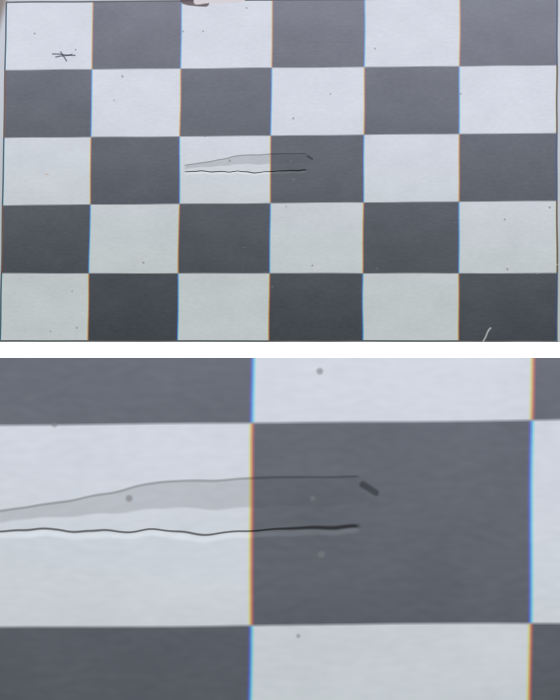
Top: the whole. Bottom: its middle third, enlarged.
This pattern is drawn by a Shadertoy shader. Its source:

```glsl
// A worn printed checkerboard, six columns by five rows, lit from above.
// Gently warped board coordinates give soft checks with colour fringes;
// gradient noise, strokes and specks add stains, a long tear and creases.

const float PI = 3.14159265;

vec2 hash2(vec2 p) {
    p = vec2(dot(p, vec2(127.1, 311.7)), dot(p, vec2(269.5, 183.3)));
    return fract(sin(p) * 43758.55);
}

float corner(vec2 cell, vec2 offset, vec2 f) {
    return dot(hash2(cell + offset) * 2.0 - 1.0, f - offset);
}

float gradientNoise(vec2 p) {
    vec2 i = floor(p), f = fract(p);
    vec2 u = f * f * f * (f * (f * 6.0 - 15.0) + 10.0);
    return mix(mix(corner(i, vec2(0, 0), f), corner(i, vec2(1, 0), f), u.x),
               mix(corner(i, vec2(0, 1), f), corner(i, vec2(1, 1), f), u.x), u.y);
}

float fbm(vec2 p) {
    float sum = 0.0, gain = 0.6;
    for (int i = 0; i < 4; i++) {
        sum += gain * gradientNoise(p);
        p = p * 2.1 + 7.3;
        gain *= 0.5;
    }
    return sum;
}

// Coverage of a line from a to b with half width w and softness s
float stroke(vec2 p, vec2 a, vec2 b, float w, float s) {
    vec2 d = b - a;
    float t = clamp(dot(p - a, d) / dot(d, d), 0.0, 1.0);
    return 1.0 - smoothstep(w - s, w + s, length(p - a - d * t));
}

// 1 between lo and hi, fading over s
float band(float x, float lo, float hi, float s) {
    return smoothstep(lo - s, lo + s, x) * (1.0 - smoothstep(hi - s, hi + s, x));
}

// Warped position counted in columns and rows
vec2 boardPosition(vec2 uv) {
    float x = uv.x - 0.0115 * uv.y * (1.0 - uv.x);
    float row = (uv.y - 0.003) * 5.05 - 0.07 * uv.x * smoothstep(0.2, 0.4, uv.y);
    return vec2(x * (6.45 - 0.42 * x), row);
}

// Sparse dots, one candidate in each cell of a fine grid
float specks(vec2 p, float s) {
    vec2 cell = floor(p * 16.0), h = hash2(cell + 3.0);
    vec2 d = fract(p * 16.0) - 0.25 - 0.5 * h;
    float r = 0.0012 + 0.002 * h.x;
    return step(0.86, hash2(cell + 41.0).y) * (1.0 - smoothstep(r - s, r + s, length(d) / 16.0));
}

void mainImage(out vec4 fragColor, in vec2 fragCoord) {
    vec2 uv = fragCoord / iResolution.xy;
    vec2 p = fragCoord / iResolution.y;
    float s = max(0.0018, 1.0 / iResolution.y);
    vec2 rough = 0.005 * vec2(gradientNoise(p * 30.0), gradientNoise(p * 30.0 + 17.0));
    vec2 board = boardPosition(uv + 0.002 * gradientNoise(p * 6.0));

    // Checks, with red and blue slightly displaced
    vec3 across = sin(PI * (board.x + vec3(-0.007, 0.0, 0.007))) * 0.26 / (PI * s);
    float down = sin(PI * board.y) * 0.2 / (PI * s);
    vec3 check = 0.5 + 0.5 * clamp(across, -1.0, 1.0) * clamp(down, -1.0, 1.0);

    // Ink and paper brighten toward the top
    float light = clamp(uv.y * 0.92 + uv.x * 0.1 - 0.02 + 0.1 * fbm(p * 2.0), 0.0, 1.0);
    vec3 ink = mix(vec3(0.25, 0.27, 0.29), vec3(0.52, 0.53, 0.58), light);
    vec3 paper = mix(vec3(0.74, 0.77, 0.775), vec3(0.83, 0.85, 0.895), smoothstep(0.1, 0.75, light));
    vec3 color = mix(ink, paper, check);
    color += 0.035 * fbm(p * vec2(9.0, 14.0)) + 0.02 * gradientNoise(p * vec2(60.0, 150.0));

    // Sheet border and the surface beyond it
    vec2 inset = min(board, vec2(6.0, 5.0) - board) * vec2(0.26, 0.2);
    float edge = min(inset.x, inset.y);
    color = mix(paper * 0.93, color, smoothstep(-s, s, edge));
    color *= 1.0 - 0.4 * (1.0 - smoothstep(0.0, s * 1.5, abs(edge)));

    // Long tear: lifted grey flap above a thin dark crack
    float wave = 0.012 * gradientNoise(vec2(p.x * 14.0, 2.5)) + rough.y;
    float lower = 0.498 + wave;
    float upper = 0.517 + 0.032 * smoothstep(0.53, 0.75, p.x) + wave * 0.5;
    float flap = band(p.y, mix(lower, upper, 0.45), upper, s) * band(p.x, 0.54, 0.9, 0.01);
    color *= 1.0 - flap * mix(0.04, 0.11, check.g);
    float span = band(p.x, 0.54, 0.895, 0.004);
    float crack = 1.0 - smoothstep(0.0, s + 0.0015 * smoothstep(0.8, 0.88, p.x), abs(p.y - lower));
    float rim = 1.0 - smoothstep(0.0, s * 1.3, abs(p.y - upper));
    color *= 1.0 - span * (0.5 * crack + 0.2 * rim);
    color += 0.05 * span * band(p.y, lower - 0.007, lower - 0.002, s);
    color *= 1.0 - 0.3 * stroke(p + rough, vec2(0.9, 0.543), vec2(0.912, 0.535), 0.003, s);

    // Small crossed scratch at upper left, faint red scuff below it
    for (int i = 0; i < 3; i++) {
        float n = float(i), a = -0.1 - 0.95 * n * (n - 1.0) * 0.5 + 0.25 * n * (2.0 - n);
        vec2 arm = vec2(cos(a), sin(a)) * (0.033 - 0.009 * n);
        vec2 mid = vec2(0.187, 0.84 - 0.003 * n);
        color = mix(color, vec3(0.24, 0.26, 0.32), 0.75 * stroke(p + rough, mid - arm, mid + arm, 0.0015, s));
    }
    float scuff = stroke(p + rough * 2.0, vec2(0.102, 0.492), vec2(0.143, 0.488), 0.002, s);
    color = mix(color, vec3(0.76, 0.56, 0.55), scuff * smoothstep(-0.1, 0.2, gradientNoise(p * 90.0)) * 0.7);

    // Specks and pale creases near the lower right corner
    color = mix(color, mix(vec3(0.52), vec3(0.36, 0.35, 0.36), check.g), 0.4 * specks(p, s));
    float crease = stroke(p + rough * 2.0, vec2(1.412, 0.0), vec2(1.433, 0.041), 0.0025, s);
    crease = max(crease, 0.6 * stroke(p + rough * 2.0, vec2(1.57, 0.2), vec2(1.65, 0.234), 0.0015, s));
    color = mix(color, vec3(0.78, 0.79, 0.78), 0.75 * crease);
    color = mix(color, vec3(0.62, 0.63, 0.62), 0.7 * smoothstep(1.635, 1.65, p.x + 0.25 * rough.x - p.y * 0.15));

    // Curled paper at the top edge and a stained top left corner
    float gap = stroke(p + rough, vec2(0.54, 1.0), vec2(0.6, 0.992), 0.012, s);
    color = mix(color, vec3(0.36, 0.31, 0.33), 0.8 * gap);
    color = mix(color, vec3(0.84, 0.82, 0.84), stroke(p + rough, vec2(0.575, 0.997), vec2(0.71, 1.003), 0.009, s));
    color = mix(color, vec3(0.42, 0.36, 0.32), 0.6 * (1.0 - smoothstep(0.006, 0.03, p.x + (1.0 - p.y) * 0.25)));

    fragColor = vec4(clamp(color, 0.0, 1.0), 1.0);
}
```
